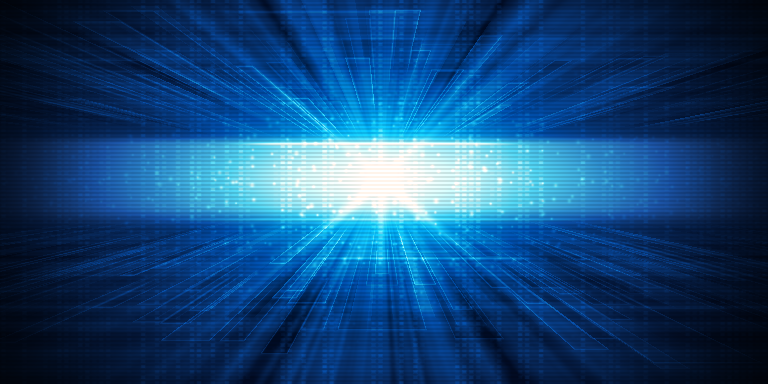
A WebGL 2 fragment shader for this background:

```glsl
#version 300 es
precision highp float;
// Blue digital tunnel: a white core in a pale band between streaked floor and ceiling.
uniform vec2 u_resolution;
out vec4 fragColor;

const float TAU = 6.2831853;
const vec2 CORE = vec2(-0.005, 0.036);
const vec3 SHADES[7] = vec3[7](
  vec3(0.005, 0.04, 0.13), vec3(0.03, 0.16, 0.36), vec3(0.03, 0.29, 0.63),
  vec3(0.07, 0.49, 0.77), vec3(0.20, 0.76, 0.91), vec3(0.71, 0.91, 0.95), vec3(0.98));

float hash(vec2 p) {
  vec3 q = fract(p.xyx * vec3(0.1031, 0.1030, 0.0973));
  q += dot(q, q.yzx + 33.33);
  return fract((q.x + q.y) * q.z);
}

float noise(float x, float seed) {
  float i = floor(x);
  return mix(hash(vec2(i, seed)), hash(vec2(i + 1.0, seed)), smoothstep(0.0, 1.0, x - i));
}

float bell(float x, float width) {
  return exp(-x * x / (width * width));
}

// Maps a light level from 0 to 6 onto the shades, dark to white
vec3 shade(float level) {
  vec3 color = SHADES[0];
  for (int i = 1; i < 7; i++) {
    color = mix(color, SHADES[i], clamp(level - float(i - 1), 0.0, 1.0));
  }
  return color;
}

// Perspective strips of floor and ceiling, some with lit edges
float panels(vec2 q, float density, float seed, float pixel) {
  float height = max(abs(q.y), 0.02);
  float slope = q.x / height;
  float lane = slope * density + 0.5;
  vec2 key = vec2(floor(lane), seed + (q.y > 0.0 ? 0.0 : 37.0));
  float start = mix(0.10, 0.30, hash(key));
  float end = start + mix(0.05, 0.22, hash(key + 11.3));
  float inside = smoothstep(start, start + 0.04, height)
               * (1.0 - smoothstep(end - pixel, end + pixel, height));
  float f = fract(lane);
  float side = min(f, 1.0 - f) * height / (density * sqrt(1.0 + slope * slope));
  float border = min(side, abs(end - height));
  float edge = 1.0 - smoothstep(0.0005, 0.0015 + pixel, border);
  float lit = smoothstep(0.35, 0.9, hash(key + 23.7));
  return inside * (edge * lit * 1.1 + (hash(key + 41.9) - 0.55) * 0.7);
}

// Scattered soft dots, one in some cells of a grid
float sparkles(vec2 p, float density, float seed, float pixel) {
  vec2 cell = floor(p * density);
  vec2 spot = 0.25 + 0.5 * vec2(hash(cell + seed), hash(cell + seed + 19.1));
  float dist = length(fract(p * density) - spot) / density;
  float size = mix(0.0015, 0.0045, hash(cell + seed + 7.7)) + 0.5 * pixel;
  return bell(dist, size) * step(0.55, hash(cell + seed + 53.3));
}

// Columns of faint square data marks
float dataMarks(vec2 p, float density) {
  vec2 grid = p * vec2(density, density * 1.3);
  vec2 cell = floor(grid);
  vec2 d = abs(fract(grid) - 0.5);
  float mark = 1.0 - smoothstep(0.15, 0.45, max(d.x, d.y));
  float column = smoothstep(0.3, 0.9, hash(vec2(cell.x, 5.0)));
  return mark * column * (0.3 + 0.7 * hash(cell + 71.0));
}

// Thin horizontal light with fading ends
float flatLine(vec2 p, vec2 center, float halfWidth, float pixel) {
  return bell(p.y - center.y, 0.002 + 0.5 * pixel)
       * (1.0 - smoothstep(0.6 * halfWidth, halfWidth, abs(p.x - center.x)));
}

void main() {
  float pixel = 1.0 / u_resolution.y;
  vec2 p = (gl_FragCoord.xy - 0.5 * u_resolution) * pixel;
  vec2 q = p - CORE;
  float height = abs(q.y);
  float slope = q.x / max(height, 0.02);

  // Ambient light, glow and core
  float level = 2.0 * bell(q.x, 0.8) * bell(q.y, q.y > 0.0 ? 0.72 : 0.62);
  float glow = bell(length(q * vec2(0.75, 1.0)), 0.26);
  level += 2.4 * glow + 0.8 * bell(length(q * vec2(0.65, 1.0)), 0.06);

  // Horizon band, palest along its middle
  float band = smoothstep(-0.135, -0.07, q.y) * (1.0 - smoothstep(0.085, 0.118, q.y))
             * (1.0 - smoothstep(0.45, 1.15, abs(q.x)));
  level += band * (1.6 + 0.35 * bell(q.y, 0.06) - 1.0 * bell(q.x, 0.24));

  // Rays, dark wedges and diagonal beams
  float outside = smoothstep(0.06, 0.24, height);
  float angle = atan(q.y, q.x);
  float rays = 1.2 * noise(angle * 14.0, 1.0) + 0.8 * noise(angle * 37.0, 2.0) - 1.0;
  level += rays * outside * 0.7 * bell(q.x, 0.75);
  level -= 1.0 * bell(abs(slope) - 0.66, 0.07) * smoothstep(0.15, 0.32, height);
  float beam = bell((abs(q.x) - 1.1 * height) * 0.7, 0.014) + 0.7 * bell(q.x, 0.014);
  level += beam * bell(length(q), 0.26) * (q.y < 0.0 ? 1.0 : 0.4);

  // Streaked planes
  for (int i = 0; i < 4; i++) {
    float k = float(i);
    level += panels(q, 1.7 + 1.6 * k, 13.0 * k + 3.0, pixel) * bell(q.x, 0.9);
  }
  level += (noise(p.y * 70.0, 9.0) - 0.5) * 0.4 * outside;

  // Horizontal lights
  level += 1.1 * flatLine(p, vec2(-0.02, 0.125), 0.42, pixel);
  level += 0.6 * flatLine(p, vec2(0.0, -0.072), 0.65, pixel);
  level += 1.1 * flatLine(p, vec2(0.10, -0.172), 0.34, pixel);
  level += 0.7 * flatLine(p, vec2(-0.15, 0.468), 0.30, pixel);

  // Data marks and sparkles
  level += (dataMarks(p, 55.0) - 0.15) * 0.6 * bell(q.x, 1.0);
  for (int i = 0; i < 3; i++) {
    float k = float(i);
    level += 1.2 * sparkles(p, 13.0 + 6.0 * k, 29.0 * k, pixel)
           * bell(q.x, 0.65) * bell(q.y + 0.04, 0.27);
  }

  // Cyan glow, pale band, scan lines and dark corners
  vec3 color = shade(level);
  color += glow * (1.0 - band) * vec3(-0.16, 0.04, 0.10) + band * vec3(0.11, 0.04, 0.0);
  color *= 1.0 + 0.09 * sin(TAU * 96.0 * p.y);
  color *= 1.0 - 0.85 * smoothstep(0.6, 1.2, length(p * vec2(0.9, 1.2)));
  fragColor = vec4(clamp(color, 0.0, 1.0), 1.0);
}
```
